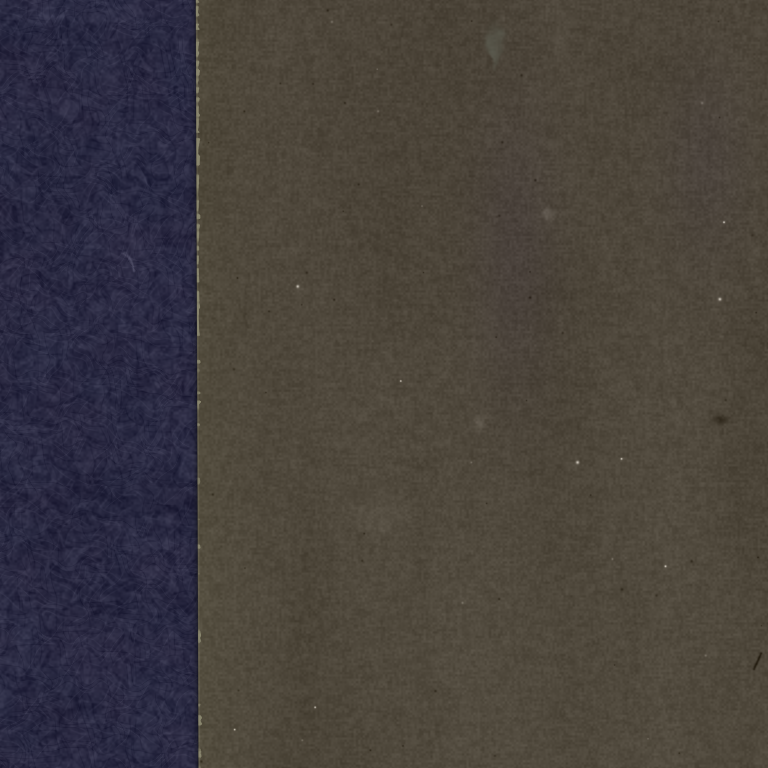
Write a Shadertoy shader that draws this texture.

```glsl
// Draws a worn olive-brown card with a chipped pale edge lying on fibrous navy paper.

float hash(vec2 p) {
    vec3 q = fract(vec3(p.xyx) * 0.1031);
    q += dot(q, q.yzx + 33.33);
    return fract((q.x + q.y) * q.z);
}

float noise(vec2 p) {
    vec2 cell = floor(p), f = fract(p);
    f = f * f * (3.0 - 2.0 * f);
    return mix(mix(hash(cell), hash(cell + vec2(1, 0)), f.x),
               mix(hash(cell + vec2(0, 1)), hash(cell + vec2(1, 1)), f.x), f.y);
}

float fbm(vec2 p) {
    float sum = 0.0, amp = 0.5;
    for (int i = 0; i < 4; i++) {
        sum += amp * noise(p);
        p = mat2(1.6, 1.2, -1.2, 1.6) * p + 7.3;
        amp *= 0.5;
    }
    return sum / 0.9375;
}

// Soft elliptical mark
float blot(vec2 p, vec2 center, vec2 radius) {
    vec2 d = (p - center) / radius;
    return exp(-dot(d, d));
}

// Soft-ended stroke between two points
float stroke(vec2 p, vec2 a, vec2 b, float width) {
    vec2 ab = b - a;
    float t = clamp(dot(p - a, ab) / dot(ab, ab), 0.0, 1.0);
    float d = length(p - a - ab * t) / width;
    return exp(-d * d);
}

// Sparse dust, at most one grain per cell
float dust(vec2 p, float cells, float density, float radius, float seed) {
    vec2 cell = floor(p * cells);
    vec2 jitter = vec2(hash(cell + seed), hash(cell + seed + 41.7));
    float size = radius * mix(0.6, 1.1, hash(cell + seed + 13.1));
    float d = length(p - (cell + 0.2 + 0.6 * jitter) / cells) / size;
    return step(hash(cell + seed + 87.3), density) * exp(-d * d);
}

vec3 navyPaper(vec2 p) {
    vec3 col = mix(vec3(0.145, 0.143, 0.236), vec3(0.180, 0.178, 0.276), fbm(p * 14.0));
    col.r += 0.016 * (fbm(p * 26.0 + 8.0) - 0.5);

    // Thin light and dark fibres, each layer at its own slant
    vec2 warp = 0.016 * (vec2(noise(p * 45.0), noise(p * 45.0 + 19.0)) - 0.5);
    for (int i = 0; i < 4; i++) {
        float k = float(i), a = 0.9 * k - 1.1;
        vec2 q = mat2(cos(a), sin(a), -sin(a), cos(a)) * (p + warp) + 3.7 * k;
        float ridge = 1.0 - abs(2.0 * noise(q * vec2(150.0, 42.0)) - 1.0);
        float sign = 1.0 - 2.0 * mod(k, 2.0);
        col += 0.026 * sign * (smoothstep(0.6, 1.0, ridge) - 0.25);
    }
    return col + 0.050 * (noise(p * 290.0) - 0.5);
}

vec3 brownCard(vec2 p) {
    // Broad tone with slow vertical streaks
    vec3 col = mix(vec3(0.312, 0.285, 0.237), vec3(0.298, 0.269, 0.224), smoothstep(0.1, 0.9, p.y));
    col += 0.032 * (fbm(p * vec2(15.0, 2.2) + 3.0) - 0.5);
    col += 0.018 * (fbm(p * 8.0 + 20.0) - 0.5);
    col += vec3(0.010, 0.014, 0.003) * exp(-(p.x - 0.258) * 22.0);

    // Violet bloom and dark drips
    col += vec3(-0.012, -0.016, 0.006) * blot(p, vec2(0.67, 0.67), vec2(0.05, 0.18));
    col += vec3(-0.008, -0.010, 0.007) * blot(p, vec2(0.92, 0.79), vec2(0.05, 0.12));
    col -= 0.016 * blot(p, vec2(0.40, 0.17), vec2(0.025, 0.20));
    col -= 0.016 * blot(p, vec2(0.955, 0.36), vec2(0.018, 0.08));

    // Woven grain
    col += 0.045 * (noise(p * 340.0) - 0.5) + 0.020 * (noise(p * vec2(320.0, 80.0)) - 0.5);
    col += 0.022 * (noise(p * vec2(70.0, 340.0)) - 0.5) + 0.020 * (noise(p * 130.0) - 0.5);

    // Pale and dark stains, the scuff tapering downwards
    vec2 q = p + 0.008 * (vec2(noise(p * 90.0), noise(p * 90.0 + 31.0)) - 0.5);
    float taper = mix(0.006, 0.017, smoothstep(0.905, 0.965, q.y));
    float scuff = smoothstep(0.25, 0.75, blot(q, vec2(0.646, 0.940), vec2(taper, 0.032)));
    col = mix(col, vec3(0.36, 0.365, 0.32), scuff * (0.35 + 0.4 * noise(p * 120.0)));
    col += 0.085 * blot(q, vec2(0.714, 0.720), vec2(0.007));
    col += 0.085 * blot(q, vec2(0.624, 0.448), vec2(0.007));
    col += 0.028 * blot(q, vec2(0.502, 0.325), vec2(0.032, 0.022));
    col += 0.025 * blot(q, vec2(0.730, 0.948), vec2(0.010));
    col -= 0.100 * blot(p, vec2(0.938, 0.454), vec2(0.010, 0.006));
    col -= 0.150 * stroke(p, vec2(0.982, 0.129), vec2(0.991, 0.149), 0.0018);
    col -= 0.025 * stroke(q, vec2(0.322, 0.575), vec2(0.322, 0.645), 0.0025);

    // Dust and pinholes
    col -= 0.10 * dust(p, 24.0, 0.09, 0.0018, 5.0);
    col += 0.14 * dust(p, 17.0, 0.08, 0.0018, 29.0);
    col += 0.45 * dust(p, 9.0, 0.15, 0.0020, 63.0);
    return col;
}

void mainImage(out vec4 fragColor, in vec2 fragCoord) {
    vec2 p = fragCoord / iResolution.xy;
    float edge = mix(0.2585, 0.2550, p.y);
    float x = p.x - edge, soft = 0.7 / iResolution.x;

    vec3 paper = navyPaper(p);
    paper += 0.11 * stroke(p + 0.006 * (noise(p * 70.0) - 0.5), vec2(0.163, 0.672), vec2(0.173, 0.646), 0.0018);
    paper += 0.06 * blot(p, vec2(0.062, 0.978), vec2(0.018, 0.005));
    paper *= 1.0 - 0.45 * exp(-abs(x) * 350.0);
    vec3 col = mix(paper, brownCard(p), smoothstep(-soft, soft, x));

    // Chipped rim, ragged above and a faint hairline below
    float wear = mix(0.12, 0.50, smoothstep(0.48, 0.62, p.y)) + 0.35 * blot(p, vec2(0.26, 0.06), vec2(1.0, 0.025));
    float ragged = 0.6 * noise(vec2(p.y * 170.0, 9.0)) + 0.4 * noise(vec2(p.y * 45.0, 23.0));
    float chips = smoothstep(0.72, 1.0, ragged + wear);
    float width = 0.0012 + 0.0030 * chips * noise(p * vec2(200.0, 260.0));
    float rim = smoothstep(-soft, soft, x) * (1.0 - smoothstep(width, width + 0.0018, x));
    col = mix(col, vec3(0.58, 0.57, 0.47), rim * (0.18 + 0.65 * chips));
    fragColor = vec4(clamp(col, 0.0, 1.0), 1.0);
}
```
